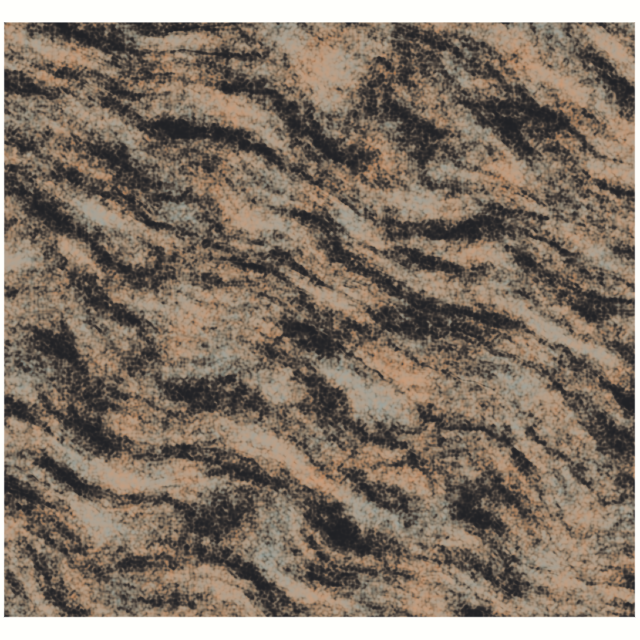
Give the GLSL for this texture, as a Shadertoy shader.

```glsl
// Polished tiger-striped granite slab on a white ground.
// Warped, stretched gradient noise lays dark slanting streaks; fine noise adds
// mineral grain. The summed tone is evened out and looked up in a colour ramp.

const vec3 GROUND = vec3(1.0, 1.0, 0.99);
const vec2 SLAB_MIN = vec2(0.0065, 0.036);
const vec2 SLAB_MAX = vec2(0.992, 0.965);
const float STREAK_ANGLE = -0.43;

// Hash without sine, giving a vector in [-1, 1]
vec2 hashVector(vec2 cell) {
    vec3 h = fract(cell.xyx * vec3(0.1031, 0.1030, 0.0973));
    h += dot(h, h.yzx + 33.33);
    return 2.0 * fract((h.xx + h.yz) * h.zy) - 1.0;
}

float cornerValue(vec2 cell, vec2 f, vec2 corner) {
    return dot(hashVector(cell + corner), f - corner);
}

// Gradient noise, zero mean, deviation near 0.17
float noise(vec2 p) {
    vec2 cell = floor(p);
    vec2 f = p - cell;
    vec2 w = f * f * f * (f * (f * 6.0 - 15.0) + 10.0);
    float low = mix(cornerValue(cell, f, vec2(0, 0)), cornerValue(cell, f, vec2(1, 0)), w.x);
    float high = mix(cornerValue(cell, f, vec2(0, 1)), cornerValue(cell, f, vec2(1, 1)), w.x);
    return mix(low, high, w.y);
}

float fbm(vec2 p, float gain) {
    float sum = 0.0;
    float amplitude = 1.0;
    for (int i = 0; i < 4; i++) {
        sum += amplitude * noise(p);
        p = p * 2.03 + vec2(17.3, 9.1);
        amplitude *= gain;
    }
    return sum;
}

// Turns into the streak frame and bends it, coarse to ragged
vec2 streakFrame(vec2 p, float angle) {
    vec2 along = vec2(cos(angle), sin(angle));
    vec2 q = vec2(dot(p, along), dot(p, vec2(-along.y, along.x)));
    q.y += 0.10 * noise(p * 3.5 + 40.0);
    q.y += 0.03 * noise(p * 9.0 + 70.0);
    q.y += 0.009 * noise(p * 45.0 + 20.0);
    q.x += 0.02 * noise(p * 30.0 + 90.0);
    return q;
}

// Thin filaments along the zero line of a stretched noise
float filament(vec2 q, float width) {
    return 1.0 - smoothstep(0.0, width, abs(noise(q)));
}

// Evenly spaced mineral colours from dark to light
vec3 stoneRamp(float tone) {
    vec3 minerals[6] = vec3[6](
        vec3(0.125, 0.130, 0.145),
        vec3(0.280, 0.250, 0.230),
        vec3(0.430, 0.380, 0.330),
        vec3(0.545, 0.465, 0.380),
        vec3(0.630, 0.540, 0.450),
        vec3(0.710, 0.630, 0.550));
    float place = clamp(tone, 0.0, 1.0) * 5.0;
    int index = min(int(place), 4);
    return mix(minerals[index], minerals[index + 1], place - float(index));
}

vec3 granite(vec2 p) {
    vec2 q = streakFrame(p, STREAK_ANGLE);

    // Streaks, veins, clumps and grain, summing to unit deviation
    float level = 4.1 * fbm(q * vec2(6.0, 22.0) + 5.0, 0.55);
    level -= 0.8 * (filament(q * vec2(5.0, 17.0) + 60.0, 0.10) - 0.23);
    level += 1.9 * noise(p * 75.0 + 11.0);
    level += 2.0 * noise(p * 190.0 + 31.0);

    // Logistic curve spreads the tones evenly over the ramp
    float tone = 1.0 / (1.0 + exp(-1.7 * level));
    vec3 colour = stoneRamp(tone);

    // Pink to olive drift in the lighter minerals
    float tint = noise(p * 13.0 + 80.0) + 0.8 * noise(p * 110.0 + 50.0);
    return colour + vec3(0.11, -0.02, -0.09) * tint * smoothstep(0.2, 0.7, tone);
}

float boxMask(vec2 p, vec2 low, vec2 high, float blur) {
    vec2 inside = min(p - low, high - p);
    return smoothstep(-blur, blur, min(inside.x, inside.y));
}

void mainImage(out vec4 fragColor, in vec2 fragCoord) {
    vec2 uv = fragCoord / iResolution.xy;
    float slab = boxMask(uv, SLAB_MIN, SLAB_MAX, 0.0015);
    fragColor = vec4(mix(GROUND, granite(uv), slab), 1.0);
}
```
